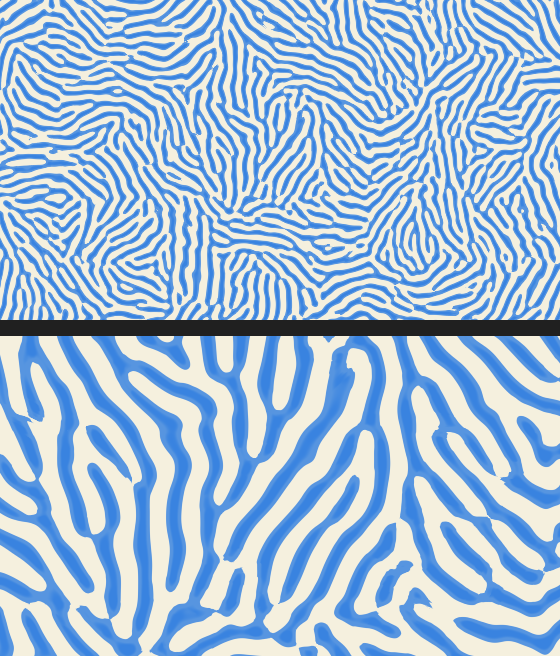
Top: the whole. Bottom: its middle third, enlarged.
This pattern is drawn by a Shadertoy shader. Its source:

```glsl
const vec3 CREAM = vec3(0.96, 0.94, 0.87);
const vec3 EDGE_BLUE = vec3(0.34, 0.585, 0.88);
const vec3 CORE_BLUE = vec3(0.225, 0.515, 0.88);

const float TAU = 6.2831853;
const float WAVELENGTH = 0.032;   // stripe period in canvas heights
const float CELL = 1.5;           // wave packet spacing, in periods
const float PACKET_RADIUS = 1.15; // packet reach, in cells
const float DOMAIN = 5.0;         // size of areas of one direction, in periods
const float ANGLE_JITTER = 0.5;
const float THRESHOLD = 0.1;      // higher makes the blue lines thinner
const float EDGE_SOFTNESS = 0.65; // in pixels

// Sampling rings of the band-pass filter, in periods
const int INNER = 5;
const int OUTER = 8;
const int TAPS = 1 + INNER + OUTER;
const float INNER_RADIUS = 0.2;
const float OUTER_RADIUS = 0.61;
const float CENTRE_WEIGHT = 0.33;
const float INNER_WEIGHT = 0.67;
const float OUTER_WEIGHT = -0.9;

vec3 hash3(vec2 p) {
    vec3 q = fract(vec3(p.xyx) * vec3(0.1031, 0.1030, 0.0973));
    q += dot(q, q.yxz + 33.33);
    return fract((q.xxy + q.yzz) * q.zyx);
}

vec2 smoothNoise(vec2 p) {
    vec2 i = floor(p), f = fract(p);
    f = f * f * (3.0 - 2.0 * f);
    vec2 low = mix(hash3(i).xy, hash3(i + vec2(1, 0)).xy, f.x);
    vec2 high = mix(hash3(i + vec2(0, 1)).xy, hash3(i + vec2(1, 1)).xy, f.x);
    return mix(low, high, f.y) - 0.5;
}

// Slowly varying stripe direction, defined up to a half turn
float stripeAngle(vec2 p) {
    vec2 n = smoothNoise(p / DOMAIN + 71.3);
    return 0.5 * atan(n.y, n.x + 1e-5);
}

vec2 ringPoint(int i, int count, float radius) {
    float a = TAU * (float(i) + 0.25) / float(count);
    return radius * vec2(cos(a), sin(a));
}

vec2 tapOffset(int i) {
    if (i == 0) return vec2(0);
    if (i <= INNER) return ringPoint(i, INNER, INNER_RADIUS);
    return ringPoint(i, OUTER, OUTER_RADIUS);
}

float tapWeight(int i) {
    if (i == 0) return CENTRE_WEIGHT;
    return i <= INNER ? INNER_WEIGHT / float(INNER) : OUTER_WEIGHT / float(OUTER);
}

// Labyrinth field: oriented wave packets, evened out and band-passed
float labyrinth(vec2 p) {
    vec2 taps[TAPS];
    vec3 sums[TAPS]; // wave value, then its scaled gradient
    for (int i = 0; i < TAPS; i++) {
        taps[i] = p + tapOffset(i);
        sums[i] = vec3(0);
    }

    // Add the packets around this point to every tap
    vec2 base = floor(p / CELL - 0.5);
    for (int y = -1; y <= 2; y++)
    for (int x = -1; x <= 2; x++) {
        vec2 cell = base + vec2(x, y);
        vec3 h = hash3(cell + 157.0);
        vec2 centre = (cell + 0.15 + 0.7 * h.xy) * CELL;
        float jitter = hash3(cell + 419.0).x - 0.5;
        float angle = stripeAngle(centre) + ANGLE_JITTER * jitter;
        vec2 dir = vec2(cos(angle), sin(angle));
        for (int i = 0; i < TAPS; i++) {
            vec2 d = taps[i] - centre;
            float r = length(d) / (CELL * PACKET_RADIUS);
            float w = max(1.0 - r * r, 0.0);
            float phase = TAU * (dot(d, dir) + h.z);
            sums[i] += w * w * vec3(cos(phase), dir * sin(phase));
        }
    }

    // Level the amplitude, then favour the stripe period
    float v = 0.0;
    for (int i = 0; i < TAPS; i++)
        v += tapWeight(i) * sums[i].x * inversesqrt(dot(sums[i], sums[i]) + 1e-4);
    return v;
}

void mainImage(out vec4 fragColor, in vec2 fragCoord) {
    vec2 p = fragCoord / iResolution.y / WAVELENGTH;
    float v = labyrinth(p);

    // Smooth outline and a slightly deeper line core
    float soft = EDGE_SOFTNESS * max(length(vec2(dFdx(v), dFdy(v))), 1e-4);
    float line = smoothstep(-soft, soft, v - THRESHOLD);
    vec3 blue = mix(EDGE_BLUE, CORE_BLUE, smoothstep(0.6, 1.0, v));
    fragColor = vec4(mix(CREAM, blue, line), 1.0);
}
```
